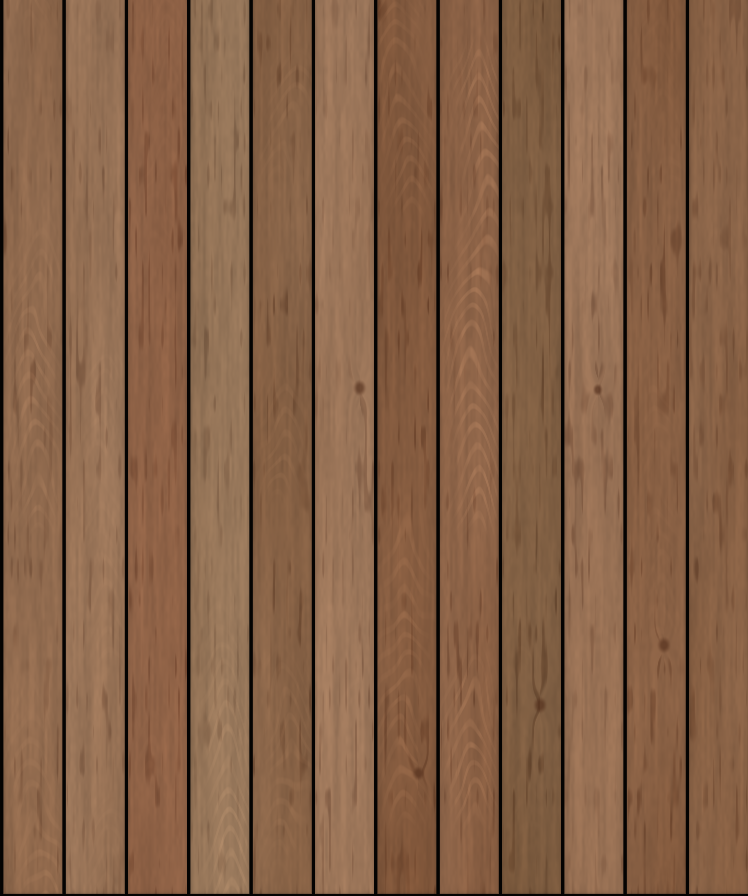
A WebGL 1 fragment shader for this texture:

```glsl
precision highp float;
// Twelve upright timber boards divided by narrow black gaps.
// Each board has its own tone, hue and figure; stretched noise makes grain and
// pores, bent growth rings make pale arches, and a few boards carry a knot.

uniform vec2 u_resolution;

const float BOARDS = 12.0;
const float GAP_SHIFT = 0.028;      // gap centre, in board widths
const float GAP_HALF = 0.027;       // half gap width, in board widths
const float BASE_LINE = 0.035;      // dark strip along the bottom, in board widths
const vec3 DARK_WOOD = vec3(0.475, 0.328, 0.218);
const vec3 LIGHT_WOOD = vec3(0.612, 0.470, 0.358);
const vec3 WARM_SHIFT = vec3(0.022, -0.010, -0.008);
const vec3 RING_TINT = vec3(0.085, 0.066, 0.050);
const vec3 PORE_TINT = vec3(0.095, 0.090, 0.075);
const vec3 KNOT_COLOR = vec3(0.30, 0.16, 0.09);
const vec3 GAP_COLOR = vec3(0.015, 0.010, 0.008);
const float GRAIN = 0.085;
const float MOTTLE = 0.045;

// Per-board settings, left to right
const vec4 TONE_A = vec4(0.66, 0.84, 0.46, 0.92);
const vec4 TONE_B = vec4(0.40, 0.88, 0.20, 0.42);
const vec4 TONE_C = vec4(0.20, 0.88, 0.26, 0.40);
const vec4 WARM_A = vec4(0.2, 0.1, 1.0, -0.5);
const vec4 WARM_B = vec4(0.0, 0.2, 0.5, 0.6);
const vec4 WARM_C = vec4(-0.5, 0.3, 0.4, 0.2);
const vec4 FIGURE_A = vec4(0.65, 0.2, 0.15, 0.65);
const vec4 FIGURE_B = vec4(0.45, 0.1, 0.65, 1.0);
const vec4 FIGURE_C = vec4(0.1, 0.1, 0.15, 0.1);
const vec4 KNOT_B = vec4(-1.0, 0.567, 0.137, -1.0);   // height, below 0 = none
const vec4 KNOT_C = vec4(0.213, 0.565, 0.280, -1.0);

float hash(vec2 p) {
  vec3 h = fract(vec3(p.xyx) * 0.1031);
  h += dot(h, h.yzx + 33.33);
  return fract((h.x + h.y) * h.z);
}

float noise(vec2 p) {
  vec2 i = floor(p);
  vec2 f = fract(p);
  f = f * f * (3.0 - 2.0 * f);
  return mix(mix(hash(i), hash(i + vec2(1.0, 0.0)), f.x),
             mix(hash(i + vec2(0.0, 1.0)), hash(i + 1.0), f.x), f.y);
}

// Selects one of twelve board settings
float pick(vec4 a, vec4 b, vec4 c, float id) {
  float group = floor((id + 0.5) / 4.0);
  vec4 v = group < 0.5 ? a : (group < 1.5 ? b : c);
  vec4 away = abs(vec4(0.0, 1.0, 2.0, 3.0) - (id - 4.0 * group));
  return dot(v, step(away, vec4(0.5)));
}

// Pale arches of growth rings, gathered in patches along the board
float growthRings(vec2 q, float id, vec2 seed) {
  float centre = 0.2 + 0.6 * hash(vec2(id, 7.0));
  float side = q.x - centre + 0.35 * (noise(vec2(q.y * 0.45, id * 9.0)) - 0.5);
  float bend = 7.0 * side * side / (0.18 + abs(side));
  float phase = q.y * 2.6 + bend + 1.6 * noise(q * vec2(3.0, 1.1) + seed);
  float line = smoothstep(0.25, 0.95, sin(phase * 6.28318));
  float patches = smoothstep(0.38, 0.68, noise(vec2(id * 13.0, q.y * 0.4 + 3.0)));
  float broken = 0.35 + 0.65 * noise(q * vec2(9.0, 5.0) + seed);
  return line * patches * broken * exp(-9.0 * side * side);
}

vec3 boardColor(vec2 q, float id, float height) {
  vec2 seed = vec2(id * 37.0 + 11.0, id * 17.0 + 5.0);

  // Knot: the grain swerves around it
  float knotHeight = pick(vec4(-1.0), KNOT_B, KNOT_C, id);
  float scale = u_resolution.y / u_resolution.x * BOARDS;
  vec2 toKnot = q - vec2(0.55 + 0.25 * hash(vec2(id, 3.0)), knotHeight * scale);
  float knotDist = length(toKnot * vec2(1.0, 0.8));
  float hasKnot = step(0.0, knotHeight);
  vec2 g = q;
  g.x += hasKnot * 0.10 * sign(toKnot.x) * exp(-knotDist * knotDist * 30.0);

  // Board tone with slow drift along its length
  float tone = pick(TONE_A, TONE_B, TONE_C, id);
  tone += 0.30 * (noise(g * vec2(1.3, 0.28) + seed) - 0.5);
  vec3 color = mix(DARK_WOOD, LIGHT_WOOD, tone);
  color += WARM_SHIFT * pick(WARM_A, WARM_B, WARM_C, id);

  // Long streaks, fine fibres and short dark pores
  float streak = noise(g * vec2(8.0, 0.35) + seed) - 0.5;
  float fibre = noise(g * vec2(24.0, 1.3) + seed.yx) - 0.5;
  float mottle = noise(g * vec2(28.0, 8.0) + seed) - 0.5;
  color *= 1.0 + GRAIN * (streak + fibre) + MOTTLE * mottle;
  float pore = smoothstep(0.70, 0.95, noise(g * vec2(19.0, 1.9) + seed + 50.0));
  color -= PORE_TINT * pore * (0.3 + 0.7 * noise(g * vec2(2.0, 0.6) + seed));

  color += RING_TINT * growthRings(g, id, seed) * pick(FIGURE_A, FIGURE_B, FIGURE_C, id);

  float knotSize = 0.055 + 0.03 * hash(vec2(id, 21.0));
  float knot = hasKnot * (1.0 - smoothstep(knotSize * 0.4, knotSize * 1.5, knotDist));
  color = mix(color, KNOT_COLOR, 0.6 * knot);
  return color * mix(1.015, 0.985, height);
}

void main() {
  vec2 p = gl_FragCoord.xy / u_resolution.x * BOARDS;
  float pixel = BOARDS / u_resolution.x;
  float x = p.x - GAP_SHIFT;
  float id = clamp(floor(x), 0.0, BOARDS - 1.0);
  vec3 color = boardColor(vec2(x - id, p.y), id, gl_FragCoord.y / u_resolution.y);

  // Gaps, their soft shaded lips, and the strip at the foot
  float edge = min(abs(fract(x + 0.5) - 0.5) - GAP_HALF, p.y - BASE_LINE);
  color *= 1.0 - 0.12 * exp(-max(edge, 0.0) * 35.0);
  color = mix(GAP_COLOR, color, smoothstep(-0.5 * pixel, 0.5 * pixel, edge));
  gl_FragColor = vec4(color, 1.0);
}
```
